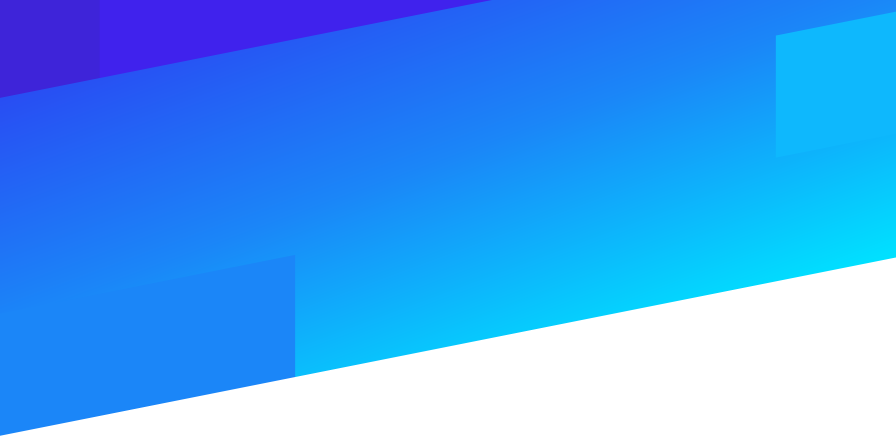
A WebGL 1 fragment shader for this background:

```glsl
precision highp float;
// A slanted blue-to-cyan band between a violet corner and a white base.
// A vertical shear turns each slanted edge into a level one, so the band and
// its flat panels are boxes; a three-stop ramp fills the band.

uniform vec2 u_resolution;

// Layout, in fractions of the canvas; heights are taken at the left side
const float SLANT = 0.398;          // rise of slanted edges over full width
const float BAND_BOTTOM = 0.0273;
const float BAND_TOP = 0.7815;
const float LEFT_PANEL_END = 0.3294;
const float LEFT_PANEL_TOP = 0.300;
const float RIGHT_PANEL_START = 0.8659;
const float RIGHT_PANEL_BOTTOM = 0.3035;
const float RIGHT_PANEL_TOP = 0.576;
const float CORNER_PANEL_END = 0.1113;

// Ramp: tilt and stop positions, measured down from the upper left
const float RAMP_TILT = 0.74;
const float RAMP_START = 0.20;
const float RAMP_MIDDLE = 0.72;
const float RAMP_END = 1.31;

const vec3 WHITE = vec3(1.0);
const vec3 INDIGO = vec3(0.160, 0.295, 0.952);
const vec3 AZURE = vec3(0.104, 0.525, 0.972);
const vec3 CYAN = vec3(0.0, 0.882, 1.0);
const vec3 SKY = vec3(0.053, 0.722, 0.992);
const vec3 VIOLET = vec3(0.251, 0.133, 0.928);
const vec3 DEEP_VIOLET = vec3(0.243, 0.141, 0.850);

// Smoothed coverage of the side where value exceeds edge
float above(float value, float edge, float pixel) {
    return clamp((value - edge) / pixel + 0.5, 0.0, 1.0);
}

// Two linear segments joined at the azure stop
vec3 bandColor(vec2 uv) {
    float t = 1.0 - uv.y + RAMP_TILT * uv.x;
    float early = clamp((t - RAMP_START) / (RAMP_MIDDLE - RAMP_START), 0.0, 1.0);
    float late = clamp((t - RAMP_MIDDLE) / (RAMP_END - RAMP_MIDDLE), 0.0, 1.0);
    return mix(mix(INDIGO, AZURE, early), CYAN, late);
}

void main() {
    vec2 uv = gl_FragCoord.xy / u_resolution;
    vec2 pixel = 1.0 / u_resolution;
    float level = uv.y - SLANT * uv.x;

    // Flat panels over the ramp
    vec3 color = bandColor(uv);
    float leftPanel = (1.0 - above(uv.x, LEFT_PANEL_END, pixel.x))
                    * (1.0 - above(level, LEFT_PANEL_TOP, pixel.y));
    float rightPanel = above(uv.x, RIGHT_PANEL_START, pixel.x)
                     * above(level, RIGHT_PANEL_BOTTOM, pixel.y)
                     * (1.0 - above(level, RIGHT_PANEL_TOP, pixel.y));
    color = mix(color, AZURE, leftPanel);
    color = mix(color, SKY, rightPanel);

    // Violet corner above the band, white base below it
    vec3 corner = mix(DEEP_VIOLET, VIOLET, above(uv.x, CORNER_PANEL_END, pixel.x));
    color = mix(color, corner, above(level, BAND_TOP, pixel.y));
    color = mix(WHITE, color, above(level, BAND_BOTTOM, pixel.y));

    gl_FragColor = vec4(color, 1.0);
}
```
